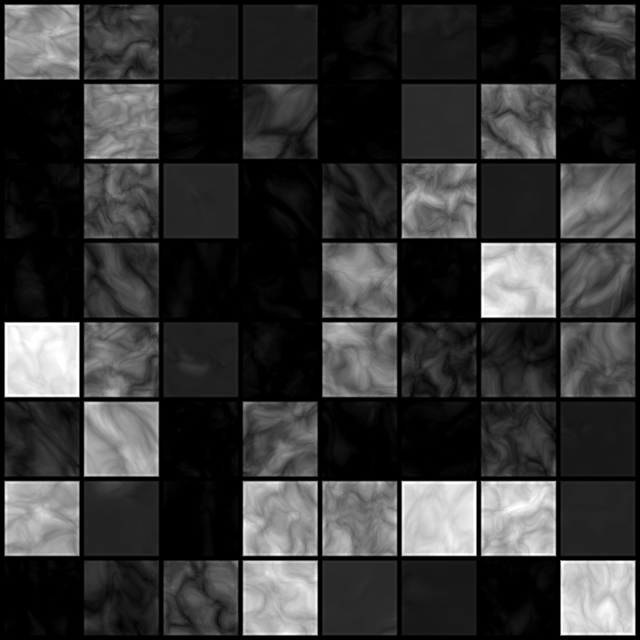
This texture map is drawn by a three.js fragment shader. Its source:

```glsl
// Grid of 8 by 8 square grey height-map tiles with branching valleys, on black.
#define TILES 8.0        // tiles across and down
#define TILE_SIZE 32.0   // tile side, in grid units
#define GAP 2.0          // black line between tiles, in grid units
#define RIM_GAIN 0.15    // brightening along tile edges
#define TONE_CURVE 3.0   // higher gives more dark tiles
#define TONE_MAX 0.95    // brightest tile
#define FLAT_LOW 0.30    // tone ranks between these two are flat plains
#define FLAT_HIGH 0.48
#define VALLEY_FREQ 2.3  // large valleys per tile
#define WARP 0.45        // bending of the valleys
#define SEED 4.7

varying vec2 vUv;

float hash(vec2 p) {
  return fract(sin(dot(p, vec2(127.1, 311.7)) + SEED) * 43758.5453);
}

vec2 gradientAt(vec2 p) {
  float angle = 6.28318 * hash(p);
  return vec2(cos(angle), sin(angle));
}

// Gradient noise, about -0.7 to 0.7
float noise(vec2 p) {
  vec2 i = floor(p);
  vec2 f = p - i;
  vec2 u = f * f * f * (f * (f * 6.0 - 15.0) + 10.0);
  vec2 e = vec2(1.0, 0.0);
  float a = dot(gradientAt(i), f);
  float b = dot(gradientAt(i + e.xy), f - e.xy);
  float c = dot(gradientAt(i + e.yx), f - e.yx);
  float d = dot(gradientAt(i + e.xx), f - e.xx);
  return mix(mix(a, b, u.x), mix(c, d, u.x), u.y);
}

// Folded noise: dark creases that branch between soft slopes
float valleys(vec2 p) {
  p += WARP * vec2(noise(p * 1.3 + 7.3), noise(p * 1.3 + 31.9));
  float height = 0.0;
  float amp = 1.0;
  for (int i = 0; i < 4; i++) {
    height += amp * abs(noise(p));
    p = mat2(1.6, 1.2, -1.2, 1.6) * p + 5.2;
    amp *= 0.5;
  }
  return height;
}

// Place of a tile in the order of all tile hashes, 0 to 1
float toneRank(vec2 cell) {
  float own = hash(cell + 0.5);
  float below = 0.5;
  for (int i = 0; i < 64; i++) {
    float n = float(i);
    vec2 other = vec2(mod(n, TILES), floor((n + 0.5) / TILES));
    below += 1.0 - step(own, hash(other + 0.5));
  }
  return below / (TILES * TILES);
}

// Grey height inside one tile, with q from 0 to 1
float terrain(vec2 cell, vec2 q) {
  float rank = toneRank(cell);
  float tone = TONE_MAX * pow(rank, TONE_CURVE);
  float relief = 0.14 + 1.5 * tone * (1.0 - tone);

  // Each tile gets its own direction, stretch and scale
  float angle = 6.28318 * hash(cell + 11.0);
  float stretch = mix(0.45, 1.0, hash(cell + 23.0));
  float scale = VALLEY_FREQ * mix(0.75, 1.3, hash(cell + 37.0));
  float c = cos(angle);
  float s = sin(angle);
  vec2 p = mat2(c, s, -s, c) * (q - 0.5) * scale * vec2(1.0, stretch);
  p += cell * 17.3 + 3.1;
  float swell = noise(p * 0.6 + 50.0);

  // Plains keep an even dark grey, with relief only in places
  if (rank > FLAT_LOW && rank < FLAT_HIGH) {
    tone = mix(0.09, 0.17, hash(cell + 41.0));
    relief = mix(0.02, 0.2, smoothstep(0.1, 0.45, swell));
  }
  float height = tone + relief * (valleys(p) - 0.36 + 0.4 * swell);
  return clamp(height, 0.0, 1.0);
}

void main() {
  float pitch = TILE_SIZE + GAP;
  vec2 grid = vUv * (TILES * pitch + GAP) - 0.5 * GAP;
  vec2 cell = clamp(floor(grid / pitch), 0.0, TILES - 1.0);
  vec2 local = grid - cell * pitch - 0.5 * GAP;

  // Distance inward from the tile edge
  vec2 fromCentre = abs(local - 0.5 * TILE_SIZE);
  float inset = 0.5 * TILE_SIZE - max(fromCentre.x, fromCentre.y);
  float mask = smoothstep(-0.5, 0.5, inset);
  float rim = 1.0 - smoothstep(0.7, 1.6, inset);

  float grey = terrain(cell, local / TILE_SIZE);
  grey = min(grey * (1.0 + RIM_GAIN * rim), 1.0) * mask;
  gl_FragColor = vec4(vec3(grey), 1.0);
}
```
